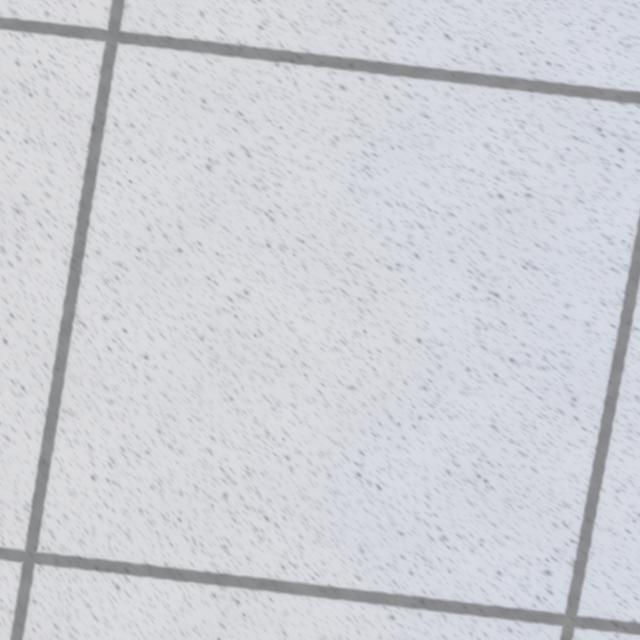
Write a WebGL 2 fragment shader that draws this texture.

```glsl
#version 300 es
precision highp float;
// Pale speckled square tiles, seen at a slant, with soft grey grout lines.

uniform vec2 u_resolution;
out vec4 outColor;

vec3 hash3(vec2 p) {
    vec3 q = fract(p.xyx * vec3(0.1031, 0.1030, 0.0973));
    q += dot(q, q.yxz + 33.33);
    return fract((q.xxy + q.yzz) * q.zyx);
}

// Smooth wandering value, about -1 to 1
float waves(vec2 p) {
    return (sin(p.x + 1.7 * sin(p.y * 0.8)) + sin(p.y * 1.3 + 1.4 * sin(p.x * 0.7 + 2.0))) * 0.5;
}

// Cellular flecks: one slanted soft streak per cell; high rarity leaves few dark ones
float flecks(vec2 uv, float cells, vec2 size, float rarity, float seed) {
    // Streaks turn from steep at the lower left to flat at the upper right
    float angle = -0.98 + dot(uv, vec2(0.33, 0.23));
    vec2 along = vec2(cos(angle), sin(angle));
    vec2 p = uv * cells;
    vec2 cell = floor(p);
    float shade = 0.0;
    for (int y = -1; y <= 1; y++) {
        for (int x = -1; x <= 1; x++) {
            vec2 id = cell + vec2(x, y);
            vec3 rnd = hash3(id + seed);
            vec2 d = p - id - rnd.xy;
            vec2 q = vec2(dot(d, along), dot(d, vec2(-along.y, along.x)));
            q /= size * mix(0.7, 1.2, fract(rnd.z * 17.0));
            shade = max(shade, pow(rnd.z, rarity) * exp(-dot(q, q)));
        }
    }
    return shade;
}

void main() {
    vec2 uv = gl_FragCoord.xy / u_resolution;

    // Slanted grid, columns widening slightly toward the top
    vec2 tile = vec2((uv.x - 0.026 - 0.159 * uv.y) / (0.859 + 0.028 * uv.y),
                     (uv.y + 0.118 * uv.x - 0.135) / 0.829);

    // Warm white to cool white, with faint cloudy patches
    float coolness = smoothstep(0.1, 1.0, uv.x + 0.12 * waves(uv * 9.0));
    vec3 color = mix(vec3(0.858, 0.860, 0.872), vec3(0.838, 0.853, 0.889), coolness);
    color += 0.006 * waves(uv * 23.0 + 4.0);

    // Fine pale streaks, medium flecks and sparse dark pits, in uneven clusters
    float cluster = 0.85 + 0.3 * waves(uv * 31.0 + 1.5);
    float shade = 0.075 * flecks(uv, 115.0, vec2(0.65, 0.24), 1.6, 11.0);
    shade += 0.13 * cluster * flecks(uv, 72.0, vec2(0.46, 0.19), 3.0, 47.0);
    shade += 0.22 * cluster * flecks(uv, 52.0, vec2(0.25, 0.15), 9.0, 83.0);
    color -= shade * vec3(1.0, 0.99, 0.97);

    // Grout with slightly ragged edges and mottled tone
    vec2 gap = abs(fract(tile + 0.5) - 0.5) * vec2(0.86, 0.823);
    float dist = min(gap.x, gap.y) + 0.0007 * waves(uv * 190.0);
    float soft = max(0.0035, 0.7 / min(u_resolution.x, u_resolution.y));
    float grout = 1.0 - smoothstep(0.0095 - soft, 0.0095 + soft, dist);
    vec3 groutColor = vec3(0.545, 0.548, 0.556) + 0.018 * waves(uv * 85.0) - 0.4 * shade;
    color *= 1.0 - 0.02 * (1.0 - smoothstep(0.009, 0.022, dist));
    color = mix(color, groutColor, grout);

    outColor = vec4(color, 1.0);
}
```
